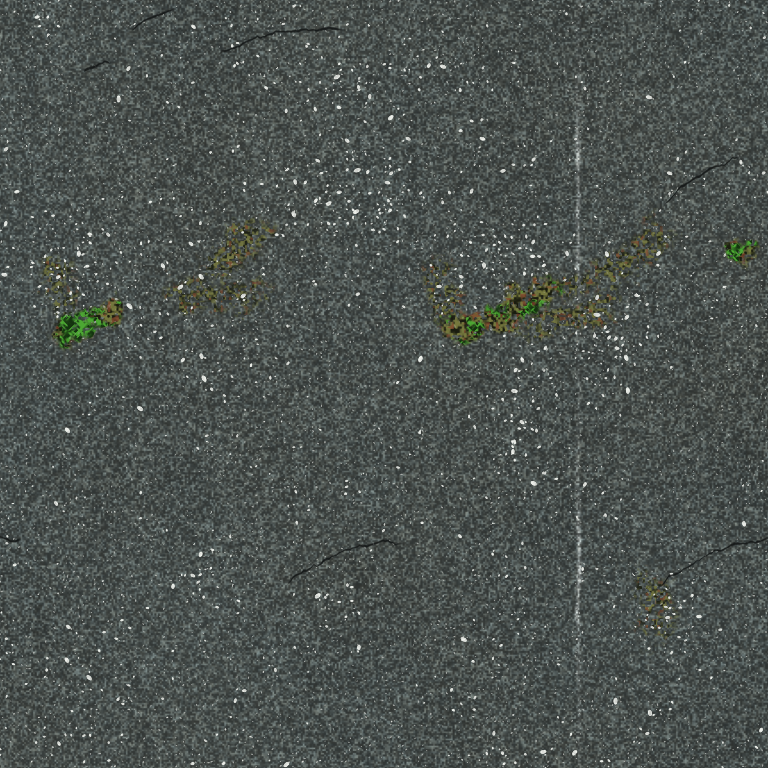
This texture is drawn by a Shadertoy shader. Its source:

```glsl
// Worn asphalt: fine grey grain, pale grit, clustered white stones,
// dark cracks, a broken pale seam and moss growing in ragged strips.
// Hash noise layers are masked by distances to a few segments.

#define GRAIN_SCALE 430.0
#define GRAIN_CONTRAST 0.36
#define BASE_LEVEL 0.198
#define GRIT_CHANCE 0.13
#define STONE_CHANCE 0.1
#define CLUSTER_CHANCE 0.34
#define CRACK_WIDTH 0.0011
#define SEAM_X 0.753
#define ASPHALT_TINT vec3(0.95, 1.04, 1.01)
#define STONE_COLOR vec3(0.88, 0.89, 0.87)
#define MOSS_COLOR vec3(0.46, 0.47, 0.24)
#define LEAF_COLOR vec3(0.30, 0.66, 0.20)

// Segments: start.xy, end.xy
const vec4 LUSH[5] = vec4[5](
    vec4(.585, .57, .65, .585), vec4(.65, .585, .715, .622), vec4(.08, .57, .15, .595),
    vec4(.967, .672, .97, .674), vec4(.67, .612, .68, .604));
const vec4 SPARSE[8] = vec4[8](
    vec4(.57, .645, .59, .575), vec4(.7, .575, .79, .6), vec4(.74, .625, .8, .65),
    vec4(.8, .65, .855, .695), vec4(.07, .645, .085, .57), vec4(.24, .62, .325, .612),
    vec4(.285, .655, .33, .7), vec4(.848, .235, .852, .19));
const vec4 CRACKS[7] = vec4[7](
    vec4(.28, .925, .455, .96), vec4(.37, .238, .53, .295), vec4(.852, .232, 1.01, .298),
    vec4(.862, .733, .967, .796), vec4(.108, .906, .145, .918), vec4(.17, .96, .228, .985),
    vec4(-.05, .285, .03, .296));
// Stone clusters: centre.xy, radii.xy
const vec4 CLUSTERS[8] = vec4[8](
    vec4(.66, .66, .09, .05), vec4(.69, .46, .035, .1), vec4(.11, .63, .06, .045),
    vec4(.44, .88, .04, .03), vec4(.79, .55, .03, .06), vec4(.27, .25, .03, .04),
    vec4(.88, .2, .04, .04), vec4(.46, .75, .09, .05));

float hash(vec2 p) {
    uvec2 q = uvec2(ivec2(p) + 4096) * uvec2(1597u, 3571u);
    uint n = (q.x ^ (q.y << 7)) * 747796u;
    n = (n ^ (n >> 15)) * 277803u;
    n ^= n >> 13;
    return float(n & 65535u) / 65535.0;
}

float noise(vec2 p) {
    vec2 i = floor(p), f = fract(p);
    f = f * f * (3.0 - 2.0 * f);
    return mix(mix(hash(i), hash(i + vec2(1, 0)), f.x),
               mix(hash(i + vec2(0, 1)), hash(i + 1.0), f.x), f.y);
}

float fbm(vec2 p) {
    return .55 * noise(p) + .3 * noise(p * 2.1 + 17.0) + .15 * noise(p * 4.3 + 41.0);
}

float segment(vec2 p, vec4 s) {
    vec2 d = s.zw - s.xy, v = p - s.xy;
    return length(v - d * clamp(dot(v, d) / dot(d, d), 0.0, 1.0));
}

// One turned, rough oval per chosen grid cell; most are small
float pebbles(vec2 p, float count, float chance, float size) {
    vec2 q = p * count, id = floor(q);
    vec2 jitter = vec2(hash(id + 311.0), hash(id + 523.0));
    vec2 v = fract(q) - .3 - .4 * jitter;
    float turn = 6.28 * hash(id + 701.0), pick = hash(id + 907.0);
    v *= mat2(cos(turn), sin(turn), -sin(turn), cos(turn));
    v = vec2(.88, 1.0 + .5 * pick) * v;
    float r = size * (.34 + .6 * pick * pick + .12 * noise(q * 5.0));
    float aa = .6 * count / iResolution.y;
    return step(hash(id + 101.0), chance) * (1.0 - smoothstep(r - aa, r + aa, length(v)));
}

// Bowed, jagged line that tapers at both ends
float crack(vec2 p, vec4 s) {
    float t = (p.x - s.x) / (s.z - s.x);
    float inside = smoothstep(0.0, .08, t) * (1.0 - smoothstep(.9, 1.0, t));
    float y = mix(s.y, s.w, t) + .1 * (s.z - s.x) * sin(3.14 * t)
            + .012 * (fbm(vec2(p.x * 70.0, s.y * 90.0)) - .5);
    float aa = .8 / iResolution.y, w = CRACK_WIDTH * (.5 + noise(p * 90.0));
    return inside * (1.0 - smoothstep(w - aa, w + aa, abs(p.y - y) * .88));
}

void mainImage(out vec4 fragColor, in vec2 fragCoord) {
    vec2 p = fragCoord / iResolution.xy;

    // Masks
    float cluster = 0.0, lush = 1.0, sparse = 1.0, cracked = 0.0;
    for (int i = 0; i < 8; i++) {
        vec2 v = (p - CLUSTERS[i].xy) / CLUSTERS[i].zw;
        cluster = max(cluster, exp(-dot(v, v)));
        sparse = min(sparse, segment(p, SPARSE[i]));
    }
    for (int i = 0; i < 5; i++) lush = min(lush, segment(p, LUSH[i]));
    for (int i = 0; i < 7; i++) cracked = max(cracked, crack(p, CRACKS[i]));
    float ragged = .045 * (fbm(p * 60.0) - .5);
    lush = 1.0 - smoothstep(.009, .021, lush + ragged);
    sparse = 1.0 - smoothstep(.006, .03, sparse + ragged);

    // Grain with faint vertical wear
    float fine = noise(p * GRAIN_SCALE);
    float grain = mix(fine, noise(p * GRAIN_SCALE * .47 + 71.0), .26);
    float wear = fbm(p * vec2(7, 5)) + .5 * noise(p * vec2(60, 5)) - .75;
    float level = BASE_LEVEL + GRAIN_CONTRAST * grain * grain + .035 * wear;
    float hue = .04 * (fbm(p * 4.0 + 9.0) - .5) + .05 * (noise(p * 300.0 + 5.0) - .5);
    vec3 color = level * (ASPHALT_TINT + vec3(-hue, 0, hue));

    // Broken pale seam
    float seam = (p.x - SEAM_X - .004 * (noise(vec2(p.y * 35.0, 3)) - .5)) / .0028;
    float wave = .5 - .5 * cos(12.57 * p.y);
    seam = exp(-seam * seam) * (.15 + .85 * wave * wave * noise(vec2(p.y * 40.0, 8)));
    color += .55 * seam * (.3 + fine);

    // Moss: speckled olive and rust, with spiky tufts
    float speckle = noise(p * 340.0 + 33.0);
    vec3 moss = mix(vec3(.1, .11, .06), MOSS_COLOR, smoothstep(.15, .8, speckle));
    moss = mix(moss, vec3(.52, .27, .18), .7 * smoothstep(.66, .85, noise(p * 190.0 + 7.0)));
    vec2 diagonal = vec2(p.x + p.y, p.x - p.y);
    float blades = max(noise(diagonal * vec2(300, 110)), noise(diagonal * vec2(110, 300) + 50.0));
    vec3 leaf = mix(vec3(.08, .2, .06), LEAF_COLOR, smoothstep(.35, .9, blades));
    float tuft = lush * smoothstep(.46, .58, fbm(p * 42.0 + 3.0) + .2 * speckle - .1);
    moss = mix(moss, leaf, tuft);
    float cover = max(lush * smoothstep(.12, .35, noise(p * 210.0 + 61.0)),
                      sparse * smoothstep(.4, .6, noise(p * 260.0 + 13.0)) * .85);
    color = mix(color, moss, cover);

    // Grit, stones and cracks
    float grit = pebbles(p, 190.0, GRIT_CHANCE, .27);
    color = mix(color, STONE_COLOR * .85, grit * (.8 - .5 * cover));
    float chance = STONE_CHANCE * smoothstep(.25, .75, fbm(p * 9.0 + 21.0)) + CLUSTER_CHANCE * cluster;
    float stone = max(pebbles(p, 74.0, .7 * chance, .3), pebbles(p + .37, 120.0, chance, .28));
    color = mix(color, STONE_COLOR * (.88 + .2 * fine), stone * (1.0 - .8 * lush));
    color = mix(color, vec3(.07, .08, .08), .85 * cracked);

    fragColor = vec4(color, 1);
}
```
